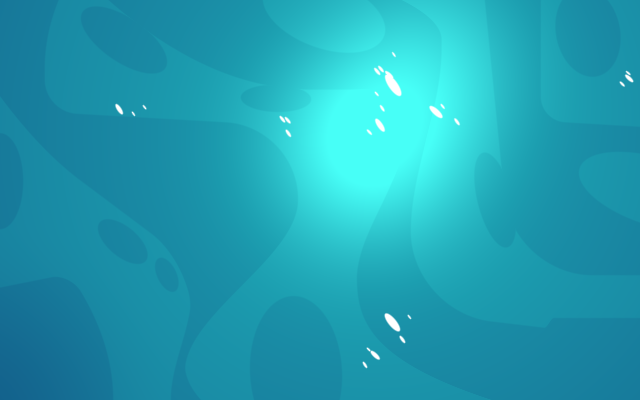
Reproduce this background procedurally as a Shadertoy shader.

```glsl
// Abstract underwater backdrop: a cyan glow over deep teal, crossed by faint
// flowing ribbons and pebbles, with clusters of slanted white glints.
// Shapes are signed distances that shift one brightness value, then coloured.

const vec3 DEEP   = vec3(0.07, 0.35, 0.53);
const vec3 TEAL   = vec3(0.11, 0.62, 0.69);
const vec3 BRIGHT = vec3(0.28, 1.00, 0.97);
const float RIBBON_LIFT = 0.045;

float hash(vec2 p) {
    return fract(sin(dot(p, vec2(127.1, 311.7))) * 43758.5453);
}

// Coverage of a shape, softened over about one pixel
float fill(float d) {
    float px = 1.0 / iResolution.y;
    return 1.0 - smoothstep(-px, px, d);
}

// Approximate signed distance to a rotated ellipse
float ellipse(vec2 p, vec2 center, vec2 radius, float angle) {
    float c = cos(angle), s = sin(angle);
    vec2 q = p - center;
    q = vec2(c * q.x + s * q.y, c * q.y - s * q.x);
    float k = length(q / radius);
    return k * (k - 1.0) / max(length(q / (radius * radius)), 0.001);
}

// Intersection of two regions with a rounded corner
float roundCorner(float a, float b, float r) {
    vec2 q = vec2(a, b) + r;
    return length(max(q, 0.0)) + min(max(q.x, q.y), 0.0) - r;
}

float squareAbove(float x) {
    x = max(x, 0.0);
    return x * x;
}

// Long ribbon from the upper left, bending down to the bottom
float centralRibbon(vec2 p) {
    float top = 0.776 + 0.865 * squareAbove(0.78 - p.x);
    float dip = max(0.33 - p.y, 0.0);
    float right = 0.892 + 0.116 * smoothstep(0.3, 0.66, p.y) + 9.4 * dip * dip * dip;
    float outer = roundCorner(p.y - top, p.x - right, 0.1);

    float left = 0.112 + 1.2 * squareAbove(p.y - 0.83);
    float lower = 0.715 - 0.057 * (p.x - 0.2);
    float arm = roundCorner(left - p.x, lower - p.y, 0.08);
    float bend = 0.462 + 0.283 * smoothstep(0.07, 0.5, p.y) + 5.0 * squareAbove(0.09 - p.y);
    return max(outer, -roundCorner(-arm, p.x - bend, 0.18));
}

// Ribbon falling from the top and sweeping to the right edge
float rightRibbon(vec2 p) {
    float left = 1.027 + 0.077 * smoothstep(0.42, 0.88, p.y) - 10.0 * squareAbove(p.y - 0.9);
    float bed = mix(0.18 - 0.12 * (p.x - 1.365), 0.205, smoothstep(1.36, 1.385, p.x));
    float outer = roundCorner(left - p.x, bed - p.y, 0.2);
    float inner = roundCorner(1.212 + 0.1 * (1.0 - p.y) - p.x, 0.312 - p.y, 0.2);
    return max(outer, -inner);
}

// Broad bank along the lower left, with a hollow in its corner
float leftBank(vec2 p) {
    float slope = 0.45 - 0.75 * (p.x - 0.333) + 1.5 * squareAbove(0.2 - p.x);
    float right = 0.427 + 0.052 * smoothstep(0.0, 0.27, p.y);
    float bank = roundCorner((p.y - slope) / 1.25, p.x - right, 0.1);
    float hollow = roundCorner(p.y - 0.281 - 0.2 * p.x, p.x - 0.283 + 1.1 * p.y * p.y, 0.05);
    return max(bank, -hollow);
}

// Lighter regions, and the darker pebbles lying on them
float paleShapes(vec2 p) {
    float d = min(min(centralRibbon(p), rightRibbon(p)), leftBank(p));
    d = min(d, roundCorner(1.352 - p.x, 0.692 - 0.06 * (p.x - 1.45) - p.y, 0.06));
    d = min(d, ellipse(p, vec2(0.81, 0.965), vec2(0.16, 0.085), -0.35));
    return min(d, ellipse(p, vec2(1.64, 0.52), vec2(0.2, 0.085), -0.3));
}

float darkPebbles(vec2 p) {
    float d = ellipse(p, vec2(0.31, 0.9), vec2(0.125, 0.055), -0.6);
    d = min(d, ellipse(p, vec2(0.69, 0.754), vec2(0.088, 0.034), -0.03));
    d = min(d, ellipse(p, vec2(0.0, 0.547), vec2(0.058, 0.12), 0.0));
    d = min(d, ellipse(p, vec2(0.307, 0.396), vec2(0.075, 0.037), -0.7));
    d = min(d, ellipse(p, vec2(0.417, 0.313), vec2(0.024, 0.046), 0.45));
    d = min(d, ellipse(p, vec2(0.74, 0.07), vec2(0.115, 0.19), 0.05));
    d = min(d, ellipse(p, vec2(1.238, 0.5), vec2(0.044, 0.122), 0.25));
    return min(d, ellipse(p, vec2(1.47, 0.92), vec2(0.08, 0.113), 0.2));
}

float glow(vec2 p, vec2 center, float spread) {
    vec2 q = p - center;
    return exp(-dot(q, q) / spread);
}

// Each cluster (x, y, spread, size) has one large glint and two small ones
float glints(vec2 p) {
    vec4 clusters[9] = vec4[9](
        vec4(0.983, 0.787, 0.06, 0.032), vec4(0.973, 0.813, 0.06, 0.013),
        vec4(1.090, 0.720, 0.06, 0.021), vec4(0.950, 0.687, 0.05, 0.019),
        vec4(0.298, 0.727, 0.07, 0.015), vec4(0.706, 0.702, 0.05, 0.010),
        vec4(0.981, 0.194, 0.05, 0.028), vec4(0.938, 0.112, 0.03, 0.015),
        vec4(1.573, 0.804, 0.03, 0.013));
    float d = 1.0;
    for (int i = 0; i < 9; i++) {
        for (int j = 0; j < 3; j++) {
            vec4 c = clusters[i];
            vec2 seed = vec2(i, j);
            vec2 offset = vec2(hash(seed), hash(seed + 17.0)) * 2.0 - 1.0;
            float size = j == 0 ? c.w : 0.006 + 0.005 * hash(seed + 31.0);
            vec2 center = c.xy + (j == 0 ? vec2(0.0) : offset * c.z);
            d = min(d, ellipse(p, center, size * vec2(1.0, 0.35), -0.65 - 0.35 * hash(seed + 5.0)));
        }
    }
    return fill(d);
}

void mainImage(out vec4 fragColor, in vec2 fragCoord) {
    vec2 p = fragCoord / iResolution.y;

    // Ambient falloff and two overlapping glows
    float light = 0.64 - 0.17 * length(p - vec2(0.94, 0.66));
    light -= 0.06 * (1.0 - smoothstep(0.0, 0.45, length(p)));
    light += 0.36 * glow(p, vec2(0.92, 0.63), 0.06) + 0.2 * glow(p, vec2(1.08, 0.85), 0.06);
    light += RIBBON_LIFT * fill(max(paleShapes(p), -darkPebbles(p)));

    vec3 color = mix(DEEP, TEAL, clamp((light - 0.35) / 0.27, 0.0, 1.0));
    color = mix(color, BRIGHT, clamp((light - 0.62) / 0.38, 0.0, 1.0));
    fragColor = vec4(mix(color, vec3(1.0), glints(p)), 1.0);
}
```
